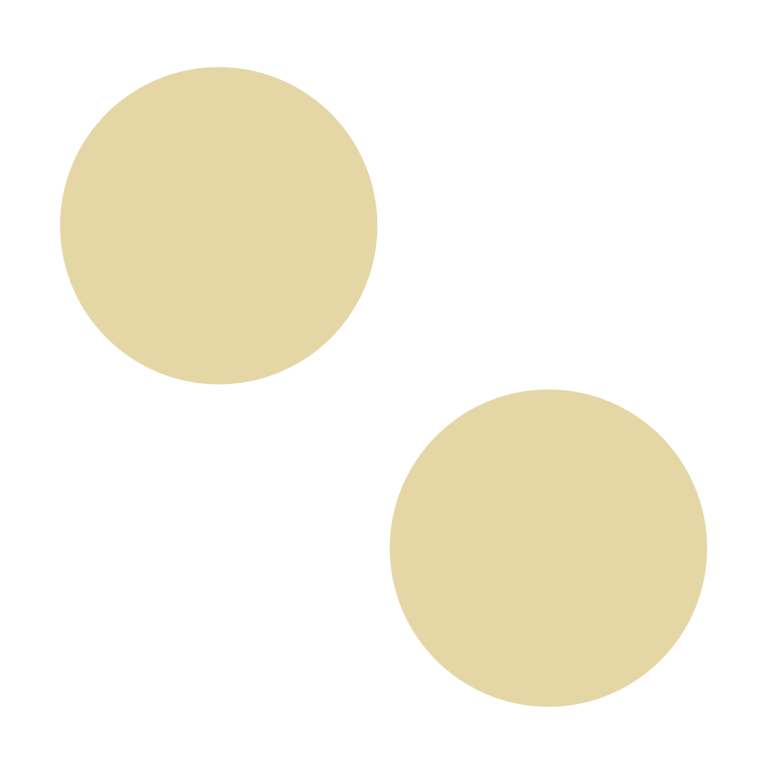
Write a three.js fragment shader that draws this background.

```glsl
// Two equal sand-coloured discs on a white ground, set along the falling diagonal.
// Each disc is a circle distance function; their union is blended with a soft edge.

#define UPPER_CENTER vec2(0.2848, 0.7061)
#define LOWER_CENTER vec2(0.7141, 0.2863)
#define DISC_RADIUS  0.2066
#define EDGE_SOFT    0.001
#define GROUND_COLOR vec3(1.0, 1.0, 1.0)
#define DISC_COLOR   vec3(0.898, 0.843, 0.647)

varying vec2 vUv;

// Signed distance to a circle, negative inside
float circleDistance(vec2 point, vec2 center, float radius) {
  return length(point - center) - radius;
}

void main() {
  // Union of both discs
  float upperDisc = circleDistance(vUv, UPPER_CENTER, DISC_RADIUS);
  float lowerDisc = circleDistance(vUv, LOWER_CENTER, DISC_RADIUS);
  float discs = min(upperDisc, lowerDisc);

  // Smooth coverage over the ground
  float coverage = 1.0 - smoothstep(-EDGE_SOFT, EDGE_SOFT, discs);
  gl_FragColor = vec4(mix(GROUND_COLOR, DISC_COLOR, coverage), 1.0);
}
```
